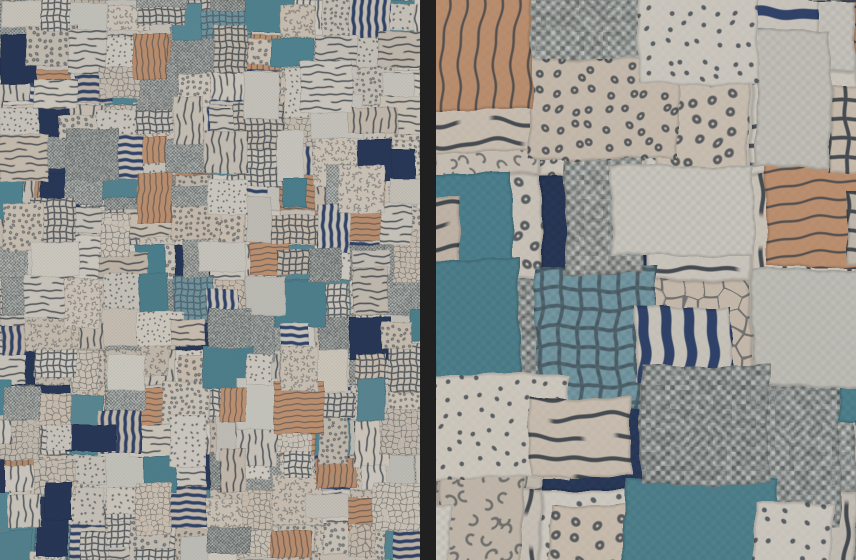
Left: the whole. Right: its middle third, enlarged.
This pattern is drawn by a WebGL 1 fragment shader. Its source:

```glsl
precision highp float;
uniform vec2 u_resolution;

const float PATCHES_ACROSS = 12.0;
const float JITTER = 0.45;
const float MIN_HALF = 0.34;
const float MAX_HALF = 0.76;
const float SEAM_WIDTH = 0.035;
const float SEAM_DARK = 0.14;

const vec3 CREAM = vec3(0.775, 0.760, 0.728);
const vec3 BEIGE = vec3(0.745, 0.695, 0.635);
const vec3 PALE  = vec3(0.735, 0.735, 0.710);
const vec3 INK   = vec3(0.20, 0.23, 0.26);
const vec3 TEAL  = vec3(0.29, 0.49, 0.54);
const vec3 SKY   = vec3(0.43, 0.56, 0.60);
const vec3 NAVY  = vec3(0.155, 0.215, 0.335);
const vec3 TAN   = vec3(0.71, 0.545, 0.425);

// Cumulative shares of the fabrics; pebbles take the remainder
const float TEAL_TOP   = 0.085;
const float NAVY_TOP   = 0.130;
const float TAN_TOP    = 0.175;
const float TWEED_TOP  = 0.300;
const float PLAID_TOP  = 0.325;
const float TICKING_TOP = 0.375;
const float PLAIN_TOP  = 0.470;
const float DOTS_TOP   = 0.640;
const float LINES_TOP  = 0.790;
const float GRID_TOP   = 0.870;

vec3 hash3(vec2 p) {
  vec3 q = fract(p.xyx * vec3(0.1031, 0.1030, 0.0973));
  q += dot(q, q.yxz + 33.33);
  return fract((q.xxy + q.yzz) * q.zyx);
}

// Coverage of a band of half-width w
float band(float d, float w, float aa) {
  return 1.0 - smoothstep(w - aa, w + aa, abs(d));
}

float stripes(float x, float w, float aa) {
  return band(fract(x) - 0.5, w, aa);
}

// Cellular noise: xy = offset from nearest point, z = gap to second, w = seed
vec4 cellular(vec2 p) {
  vec2 offset = vec2(0.0);
  float near = 9.0, second = 9.0, seed = 0.0;
  for (int j = -1; j <= 1; j++) {
    for (int i = -1; i <= 1; i++) {
      vec2 cell = floor(p) + vec2(float(i), float(j));
      vec3 r = hash3(cell + 7.7);
      vec2 o = p - cell - 0.5 - (r.xy - 0.5) * 0.6;
      float d = length(o);
      if (d < near) { second = near; near = d; offset = o; seed = r.z; }
      else second = min(second, d);
    }
  }
  return vec4(offset, second - near, seed);
}

// Overlapping rectangles: xy = id of the topmost, z = distance to its edge
vec3 findPatch(vec2 p) {
  vec2 home = floor(p);
  vec2 inner = 0.5 - abs(p - home - 0.5);
  vec3 found = vec3(home + 0.37, min(inner.x, inner.y));
  float top = -1.0;
  for (int j = -1; j <= 1; j++) {
    for (int i = -1; i <= 1; i++) {
      vec2 cell = home + vec2(float(i), float(j));
      vec3 place = hash3(cell);
      vec2 halfSize = mix(vec2(MIN_HALF), vec2(MAX_HALF), hash3(cell + 57.3).xy);
      vec2 d = halfSize - abs(p - cell - 0.5 - (place.xy - 0.5) * JITTER);
      float edge = min(d.x, d.y);
      if (edge > 0.0 && place.z > top) { top = place.z; found = vec3(cell, edge); }
    }
  }
  return found;
}

vec3 fabric(vec2 p, vec2 id, float px) {
  vec3 r = hash3(id + 19.6);
  float kind = hash3(id + 83.2).x;
  vec2 q = r.x < 0.5 ? p : p.yx;
  q += 0.018 * sin(q.yx * 7.0 + 6.3 * r.z) + 0.010 * sin(q.yx * 17.0 + 9.0 * r.y);
  float weave = sin(p.x * 66.0) * sin(p.y * 66.0);
  vec3 ground = mix(CREAM, BEIGE, r.y * r.y * 0.8) + 0.012 * weave;

  // Solid cloths
  if (kind < TEAL_TOP) return mix(TEAL, SKY, r.y * 0.45) + 0.018 * weave;
  if (kind < NAVY_TOP) return NAVY + 0.010 * weave;
  if (kind < TAN_TOP) {
    float grain = stripes(q.x * 6.0 + 0.25 * sin(q.y * 2.3 + r.y * 6.0), 0.07, px * 5.0);
    return mix(TAN + 0.01 * weave, INK, 0.75 * grain);
  }
  if (kind < TWEED_TOP) {
    float fleck = hash3(floor(p * 22.0)).x - 0.5;
    return mix(vec3(0.52, 0.54, 0.535), PALE, 0.3 * r.y) + 0.14 * weave + 0.13 * fleck;
  }

  // Woven stripes and checks
  float across = stripes(q.x * 5.5, 0.10, px * 4.5);
  float along = stripes(q.y * 5.5, 0.10, px * 4.5);
  if (kind < PLAID_TOP) return mix(SKY, INK, 0.6 * max(across, along)) + 0.03 * weave;
  if (kind < TICKING_TOP) return mix(ground, NAVY * 1.2, stripes(q.x * 4.6, 0.22, px * 4.0));
  if (kind < PLAIN_TOP) return mix(PALE, ground, r.z) + 0.022 * weave;

  // Hand-drawn marks on pale cloth
  vec4 c = cellular(q * mix(5.0, 6.5, r.z));
  float aa = px * 5.0;
  float marks;
  if (kind < DOTS_TOP) {
    float ring = band(length(c.xy) - 0.15, 0.08, aa);
    marks = 0.85 * mix(band(length(c.xy), 0.14, aa), ring, step(0.5, r.y));
  } else if (kind < LINES_TOP) {
    float row = floor(q.x * 5.0);
    float dash = smoothstep(-0.9, -0.7, sin(q.y * 4.0 + row * 2.4));
    marks = dash * stripes(q.x * 5.0 + 0.12 * sin(q.y * 6.0 + row), 0.10, px * 4.5);
  } else if (kind < GRID_TOP) {
    marks = max(across, along);
  } else {
    float turn = 6.283 * c.w;
    float open = smoothstep(-0.5, -0.2, dot(normalize(c.xy + 0.001), vec2(cos(turn), sin(turn))));
    float arc = open * band(length(c.xy) - 0.26, 0.07, aa);
    float pebble = band(c.z, 0.10, aa) * smoothstep(0.2, 0.5, c.w + 0.2);
    marks = 0.65 * mix(arc, pebble, step(0.65, r.x));
    ground = mix(ground, BEIGE, 0.45);
  }
  return mix(ground, INK, 0.88 * marks);
}

void main() {
  float px = PATCHES_ACROSS / u_resolution.x;
  vec3 color = vec3(0.0);
  // Four samples smooth the patch borders
  for (int j = 0; j < 2; j++) {
    for (int i = 0; i < 2; i++) {
      vec2 p = (gl_FragCoord.xy + 0.5 * vec2(float(i), float(j)) - 0.25) * px;
      vec2 bent = p + 0.016 * sin(p.yx * 5.0) + 0.007 * sin(p.yx * 19.0 + 1.0);
      vec3 patchInfo = findPatch(bent);
      float tone = 0.97 + 0.06 * hash3(patchInfo.xy + 31.4).y;
      float seam = 1.0 - SEAM_DARK * (1.0 - smoothstep(0.0, SEAM_WIDTH, patchInfo.z));
      color += fabric(p, patchInfo.xy, px) * tone * seam;
    }
  }
  gl_FragColor = vec4(color * 0.25, 1.0);
}
```
